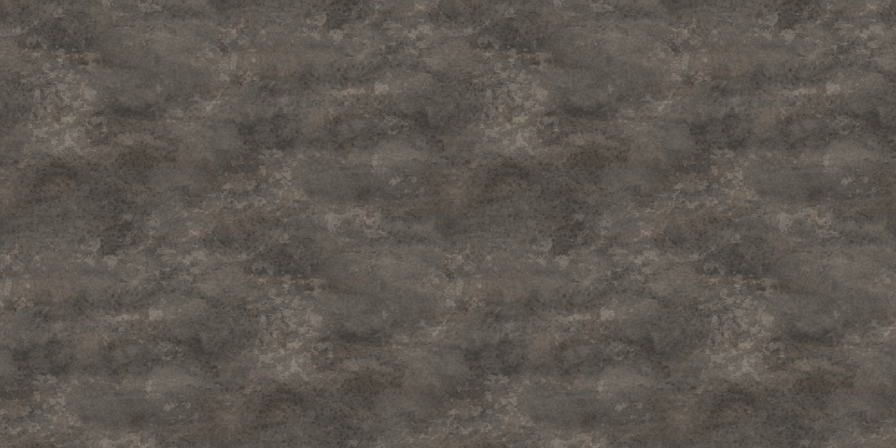
A Shadertoy shader for this texture:

```glsl
#define REPEATS 1.984
#define WARP 0.1
#define MEAN_TONE 0.52
#define CLOUD_CONTRAST 1.9
#define STREAK_CONTRAST 1.25
#define GRAIN 0.42
#define CHIP_STRENGTH 0.6
#define RUST_STRENGTH 0.4
#define SHADOW vec3(0.31, 0.292, 0.272)
#define PALE vec3(0.44, 0.412, 0.383)
#define RUST vec3(0.44, 0.385, 0.335)

vec2 hash2(vec2 cell, float seed) {
    vec3 q = fract((cell.xyx + seed * 17.3) * vec3(0.1031, 0.1030, 0.0973));
    q += dot(q, q.yzx + 33.33);
    return fract((q.xx + q.yz) * q.zy);
}

// Tiles are 1 wide and 0.5 high; each row shifts by half a tile.
// The count of cells across must be even.
vec2 wrapCell(vec2 cell, vec2 count) {
    float row = floor((cell.y + 0.5) / count.y);
    cell.x -= row * count.x * 0.5;
    return floor(mod(cell + 0.5, count));
}

float cellValue(vec2 cell, vec2 count, float seed) {
    return hash2(wrapCell(cell, count), seed).x;
}

float valueNoise(vec2 p, vec2 count, float seed) {
    vec2 g = p * vec2(1.0, 2.0) * count;
    vec2 i = floor(g), f = g - i;
    f = f * f * (3.0 - 2.0 * f);
    vec2 e = vec2(1.0, 0.0);
    float low = mix(cellValue(i, count, seed), cellValue(i + e, count, seed), f.x);
    float high = mix(cellValue(i + e.yx, count, seed), cellValue(i + e.xx, count, seed), f.x);
    return mix(low, high, f.y);
}

float fbm(vec2 p, vec2 count, float seed, int octaves) {
    float sum = 0.0, total = 0.0, amp = 1.0;
    for (int k = 0; k < octaves; k++) {
        sum += amp * valueNoise(p, count, seed + float(k) * 3.7);
        total += amp;
        amp *= 0.68;
        count *= 2.0;
    }
    return sum / total;
}

// Small round pits, one per cell with random radius
float pits(vec2 p, vec2 count) {
    vec2 g = p * vec2(1.0, 2.0) * count;
    vec2 i = floor(g);
    float cover = 0.0;
    for (int y = -1; y <= 1; y++)
    for (int x = -1; x <= 1; x++) {
        vec2 cell = i + vec2(x, y);
        vec2 id = wrapCell(cell, count);
        float radius = 0.45 * hash2(id, 41.0).x;
        float d = length(g - cell - hash2(id, 42.0));
        cover = max(cover, 1.0 - smoothstep(radius * 0.4, radius + 0.1, d));
    }
    return cover;
}

// Sparse tapered scratches at random slopes
float scratches(vec2 p, vec2 count) {
    vec2 g = p * vec2(1.0, 2.0) * count;
    vec2 i = floor(g);
    float cover = 0.0;
    for (int y = -1; y <= 1; y++)
    for (int x = -1; x <= 1; x++) {
        vec2 cell = i + vec2(x, y);
        vec2 id = wrapCell(cell, count);
        vec2 pick = hash2(id, 51.0);
        float angle = 6.2832 * pick.y;
        vec2 dir = vec2(cos(angle), sin(angle));
        vec2 d = g - cell - hash2(id, 52.0);
        float along = abs(dot(d, dir)) / 0.5;
        float across = abs(dot(d, vec2(-dir.y, dir.x)));
        float line = (1.0 - smoothstep(0.0, 0.05, across)) * (1.0 - smoothstep(0.3, 1.0, along));
        cover = max(cover, line * step(0.6, pick.x));
    }
    return cover;
}

void mainImage(out vec4 fragColor, in vec2 fragCoord) {
    vec2 p = fragCoord / iResolution.x * REPEATS;
    vec2 warp = vec2(fbm(p, vec2(8, 5), 1.0, 5), fbm(p, vec2(8, 5), 2.0, 5)) - 0.5;
    vec2 q = p + WARP * warp;

    // Cloudy plaster with level trowel streaks and fine grain
    float clouds = fbm(q, vec2(8, 5), 3.0, 6) - 0.5;
    float streaks = fbm(p + 0.5 * WARP * warp, vec2(6, 14), 4.0, 5) - 0.5;
    float grain = valueNoise(p, vec2(250, 126), 5.0) - 0.5;
    float tone = MEAN_TONE + CLOUD_CONTRAST * clouds + STREAK_CONTRAST * streaks + GRAIN * grain;

    // Dark stains and pits
    float stain = smoothstep(0.5, 0.64, fbm(q, vec2(8, 7), 6.0, 6));
    float worn = smoothstep(0.49, 0.63, fbm(q, vec2(10, 7), 7.0, 5));
    tone -= 0.3 * stain + 0.5 * pits(p, vec2(84, 42)) * (0.15 + 0.6 * stain);

    // Pale chips in worn areas, and scratches
    float chips = smoothstep(0.51, 0.63, fbm(p, vec2(60, 38), 8.0, 3));
    tone += CHIP_STRENGTH * worn * chips;
    tone += 0.4 * scratches(p + 0.03 * warp, vec2(8, 4)) * (0.3 + chips);

    // Warm rust drawn out sideways
    float rust = smoothstep(0.52, 0.66, fbm(q, vec2(8, 15), 9.0, 5));
    vec3 color = mix(SHADOW, PALE, clamp(tone, -0.4, 1.6));
    color = mix(color, RUST * (0.75 + 0.35 * tone), RUST_STRENGTH * rust);
    fragColor = vec4(color, 1.0);
}
```
